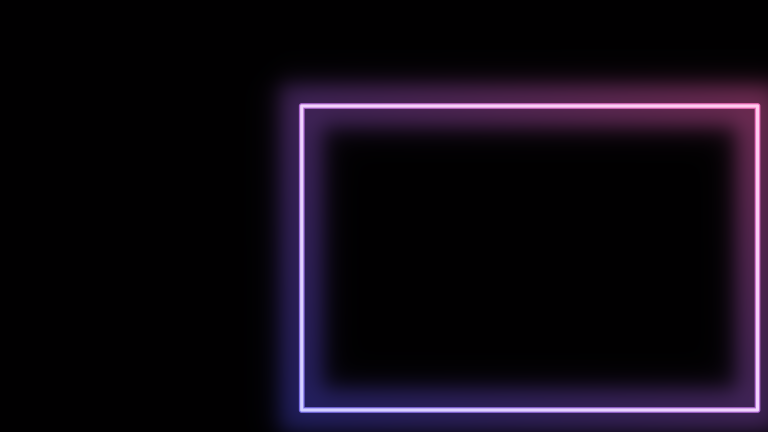
Write a Shadertoy shader that draws this background.

```glsl
const vec3 BLUE = vec3(0.13, 0.12, 0.37);
const vec3 PURPLE = vec3(0.25, 0.14, 0.34);
const vec3 PINK = vec3(0.43, 0.17, 0.32);

// Signed distance to an axis-aligned box
float boxDistance(vec2 p, vec2 halfSize) {
    vec2 d = abs(p) - halfSize;
    return length(max(d, 0.0)) + min(max(d.x, d.y), 0.0);
}

// Logistic approximation of a box blurred by a Gaussian
float blurredBox(vec2 p, vec2 halfSize, float sigma) {
    vec2 coverage = 1.0 / (1.0 + exp(1.7 * (abs(p) - halfSize) / sigma));
    return coverage.x * coverage.y;
}

// Blurred rectangular outline of a given half width
float blurredFrame(vec2 p, vec2 halfSize, float halfWidth, float sigma) {
    return blurredBox(p, halfSize + halfWidth, sigma)
         - blurredBox(p, halfSize - halfWidth, sigma);
}

// Antialiased stroke around a zero-distance contour
float stroke(float dist, float halfWidth, float softness) {
    return 1.0 - smoothstep(halfWidth - softness, halfWidth + softness, abs(dist));
}

vec3 threeStops(vec3 a, vec3 b, vec3 c, float t) {
    return mix(mix(a, b, clamp(2.0 * t, 0.0, 1.0)), c, clamp(2.0 * t - 1.0, 0.0, 1.0));
}

void mainImage(out vec4 fragColor, in vec2 fragCoord) {
    vec2 uv = fragCoord / iResolution.y;
    float pixel = 1.0 / iResolution.y;

    // Frame placement, in canvas heights
    vec2 lowerLeft = vec2(0.6985, 0.0509);
    vec2 upperRight = vec2(1.7535, 0.7546);
    vec2 halfSize = 0.5 * (upperRight - lowerLeft);
    vec2 p = uv - 0.5 * (lowerLeft + upperRight);

    // Diagonal hue, blue at lower left to pink at upper right
    vec2 along = clamp(0.5 + 0.5 * p / halfSize, 0.0, 1.0);
    float diagonal = 0.5 * (along.x + along.y);
    vec3 glowColor = threeStops(BLUE, PURPLE, PINK, diagonal);
    vec3 tubeColor = threeStops(vec3(0.46, 0.42, 0.90), vec3(0.68, 0.40, 0.82),
                                vec3(0.94, 0.42, 0.72), diagonal);
    vec3 coreColor = threeStops(vec3(0.82, 0.82, 1.0), vec3(0.95, 0.83, 0.99),
                                vec3(1.0, 0.80, 0.93), diagonal);

    // Wide halo on black
    vec3 color = vec3(0.003, 0.001, 0.004);
    color += glowColor * blurredFrame(p, halfSize, 0.05, 0.027);

    // Neon tube with a bright core
    float dist = boxDistance(p, halfSize);
    color = mix(color, tubeColor, stroke(dist, 0.0066, max(0.0016, 0.7 * pixel)));
    color = mix(color, coreColor, stroke(dist, 0.0037, max(0.0016, 0.7 * pixel)));

    fragColor = vec4(color, 1.0);
}
```
